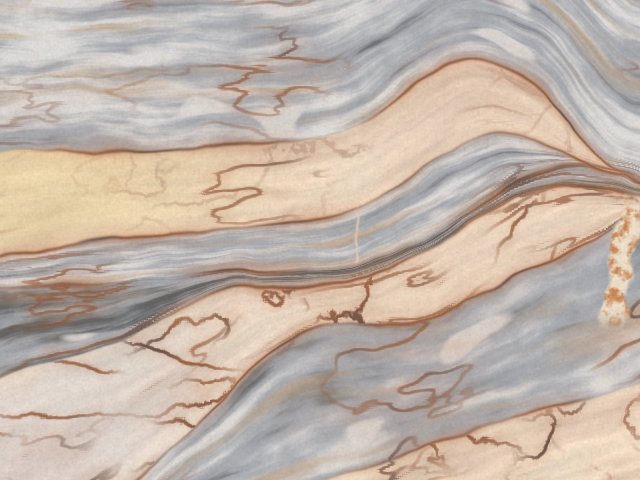
This texture is drawn by a Shadertoy shader. Its source:

```glsl
// Polished marble slab: folded beds of blue-grey and cream stone with rusty veins.
// Bed borders are smooth curves bent by gradient noise; a bed coordinate that
// grows by one per bed carries the laminae, while cracks cut the pale beds.

#define WARP      0.030   // bending of the beds
#define LAMINAE   7.0     // fine layers per bed
#define CONTRAST  0.85    // light and dark swing of the grey beds
#define EDGE      0.004   // softness of bed borders
#define VEIN      0.0030  // half width of rusty veins
#define GRAIN     0.05    // stone grain strength
#define CREAM     vec3(0.93, 0.86, 0.77)
#define SHELL     vec3(0.88, 0.78, 0.70)
#define RUST      vec3(0.70, 0.43, 0.29)
#define UMBER     vec3(0.34, 0.25, 0.22)
#define SLATE     vec3(0.37, 0.38, 0.38)
#define ASH       vec3(0.65, 0.66, 0.68)

vec2 randomSlope(vec2 cell) {
    vec2 k = vec2(dot(cell, vec2(127.1, 311.7)), dot(cell, vec2(269.5, 183.3)));
    return 2.0 * fract(sin(k) * 43758.5) - 1.0;
}

float gradientNoise(vec2 p) {
    vec2 i = floor(p), f = fract(p);
    vec2 u = f * f * f * (f * (f * 6.0 - 15.0) + 10.0);
    vec2 e = vec2(1.0, 0.0);
    float a = dot(randomSlope(i), f);
    float b = dot(randomSlope(i + e.xy), f - e.xy);
    float c = dot(randomSlope(i + e.yx), f - e.yx);
    float d = dot(randomSlope(i + e.xx), f - e.xx);
    return mix(mix(a, b, u.x), mix(c, d, u.x), u.y);
}

float fbm(vec2 p) {
    float sum = 0.0, amp = 0.7;
    for (int i = 0; i < 4; i++) {
        sum += amp * gradientNoise(p);
        p = p * 2.03 + 17.3;
        amp *= 0.5;
    }
    return sum;
}

float hump(float x, float centre, float width) {
    float d = (x - centre) / width;
    return exp(-d * d);
}

// Thin line along the zero level of a field, with its width in canvas units
float levelLine(float field, float width) {
    float slope = max(fwidth(field) * iResolution.y, 3.0);
    return 1.0 - smoothstep(0.3 * width, 1.6 * width, abs(field) / slope);
}

void mainImage(out vec4 fragColor, in vec2 fragCoord) {
    vec2 p = fragCoord / iResolution.y;
    float x = p.x;
    float y = p.y + WARP * fbm(p * vec2(3.5, 5.0)) + 0.4 * WARP * gradientNoise(p * vec2(9.0, 13.0));

    // Bed borders from the bottom to the top
    float border[6] = float[6](
        -0.21 + 0.31 * x,
        -0.16 + 0.54 * x + 0.14 * hump(x, 0.62, 0.20),
        0.21 + 0.27 * x + 0.09 * hump(x, 1.12, 0.20) + 0.05 * hump(x, 0.45, 0.20),
        0.40 + 0.05 * x + 0.20 * hump(x, 1.20, 0.27),
        0.47 + 0.10 * x + 0.15 * hump(x, 1.03, 0.22),
        0.68 + 0.04 * x + 0.15 * hump(x, 0.98, 0.20) - 0.12 * smoothstep(1.1, 1.35, x));
    float paleOf[7] = float[7](1.0, 0.0, 1.0, 0.0, 0.0, 1.0, 0.0);
    float toneOf[7] = float[7](0.0, -0.02, 0.0, -0.27, 0.03, 0.0, 0.05);

    // Bed coordinate, bed properties and veins along the borders
    float bed = 1.0 + min((y - border[0]) / 0.18, 0.0) + max((y - border[5]) / 0.18, 0.0);
    float pale = paleOf[0], tone = toneOf[0], vein = 0.0, halo = 0.0;
    for (int i = 0; i < 6; i++) {
        float d = y - border[i];
        if (i < 5) bed += clamp(d / max(border[i + 1] - border[i], 0.03), 0.0, 1.0);
        float above = smoothstep(-EDGE, EDGE, d);
        pale = mix(pale, paleOf[i + 1], above);
        tone = mix(tone, toneOf[i + 1], above);
        float strength = smoothstep(-0.35, 0.3, gradientNoise(vec2(x * 5.0, float(i) * 3.7)));
        vein = max(vein, strength * hump(d, 0.0, 1.3 * VEIN));
        halo = max(halo, strength * exp(-abs(d) / 0.016));
    }

    // Grey laminated stone
    float coarse = fbm(vec2(x * 1.8, bed * 3.0));
    float fine = fbm(vec2(x * 5.0, bed * LAMINAE));
    float t = 0.56 + tone + CONTRAST * (coarse + 0.75 * fine);
    t += 0.14 * smoothstep(0.8, 0.0, x) * smoothstep(6.0, 6.8, bed) + 0.2 * fbm(p * 14.0);
    vec3 grey = mix(SLATE, ASH, smoothstep(0.0, 0.48, t));
    grey = mix(grey, vec3(0.86, 0.85, 0.84), smoothstep(0.45, 0.95, t));
    float warm = fbm(vec2(x * 2.0 + 9.0, bed * 4.0));
    grey = mix(grey, vec3(0.72, 0.61, 0.50), 0.6 * smoothstep(0.05, 0.4, warm));
    float lens = gradientNoise(vec2(x * 6.0 + 4.0, bed * 2.6));
    grey = mix(grey, vec3(0.87, 0.85, 0.83), 0.85 * smoothstep(0.30, 0.40, lens));

    // Cream stone, yellow at the upper left and bleached at the lower left
    vec3 cream = mix(CREAM, SHELL, smoothstep(-0.2, 0.4, fbm(vec2(x * 2.5, bed * 2.0) + 5.0)));
    float left = smoothstep(0.75, 0.1, x);
    cream = mix(cream, vec3(0.91, 0.82, 0.63), 0.75 * left * smoothstep(4.8, 5.3, bed));
    cream = mix(cream, vec3(0.84, 0.82, 0.82), 0.7 * left * smoothstep(3.2, 2.8, bed));
    cream *= 1.0 + 0.12 * fine + 0.06 * coarse;
    vec3 col = mix(grey, cream, pale);

    // Veins that follow the beds
    float drift = fbm(vec2(x * 2.2 + 3.0, bed * 1.5));
    float patchy = smoothstep(-0.15, 0.25, gradientNoise(p * vec2(3.0, 5.0) + 2.0));
    vein = max(vein, 0.75 * patchy * levelLine(drift, VEIN));
    halo = max(halo, 0.55 * patchy * exp(-abs(drift) / 0.09));

    // Branching cracks across the pale beds
    float lower = smoothstep(3.4, 2.8, bed);
    for (int k = 0; k < 3; k++) {
        float angle = 0.75 - 0.6 * float(k);
        vec2 along = vec2(cos(angle), sin(angle));
        vec2 q = vec2(dot(p, along), dot(p, vec2(-along.y, along.x)));
        float field = gradientNoise(q * vec2(2.5, 7.0) + 11.0 * float(k)) + 0.22 * fbm(p * 12.0);
        float mask = smoothstep(0.0, 0.25, gradientNoise(p * 4.0 + 7.0 * float(k)));
        mask *= pale * mix(0.25, 1.0, lower);
        vein = max(vein, mask * levelLine(field, VEIN));
        halo = max(halo, 0.6 * mask * exp(-abs(field) / 0.07));
    }
    col = mix(col, mix(RUST, CREAM, 0.25), 0.65 * halo);
    float sooty = smoothstep(-0.1, 0.35, gradientNoise(p * 8.0 + 20.0));
    col = mix(col, mix(RUST * 0.8, UMBER, sooty), 0.85 * vein);

    // Healed crack in the blue bed and crystal pocket at the right
    float seam = x - 0.745 - 0.02 * fbm(vec2(y * 12.0, 3.0));
    col = mix(col, SHELL, 0.8 * hump(seam, 0.0, VEIN) * smoothstep(4.0, 4.1, bed) * smoothstep(5.0, 4.9, bed));
    float pocket = abs(x - 1.27 - 0.17 * (p.y - 0.3) + 0.03 * fbm(p * 16.0));
    pocket = smoothstep(0.030, 0.018, pocket) * smoothstep(0.30, 0.36, p.y) * smoothstep(0.61, 0.56, p.y);
    vec3 crystal = mix(vec3(0.92, 0.86, 0.78), vec3(0.78, 0.52, 0.33), smoothstep(-0.1, 0.3, fbm(p * 38.0)));
    col = mix(col, crystal, pocket);

    // Stone grain
    col *= 1.0 + GRAIN * (gradientNoise(p * 170.0) + fbm(p * 60.0));
    fragColor = vec4(clamp(col, 0.0, 1.0), 1.0);
}
```
